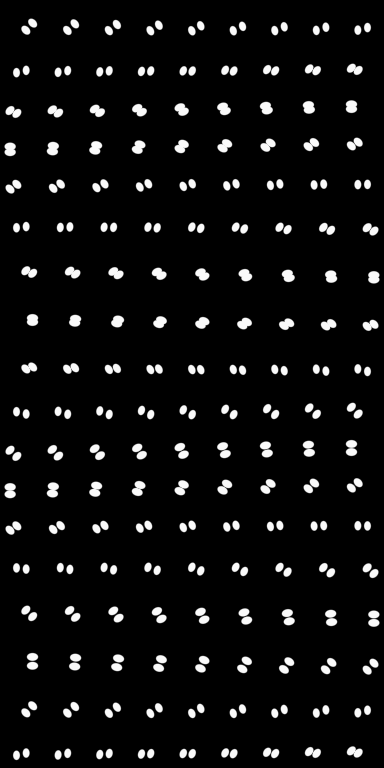
Give the GLSL for this pattern, as a WebGL 2 fragment shader.

```glsl
#version 300 es
precision highp float;

uniform vec2 u_resolution;
out vec4 outColor;

const float PI = 3.14159265;
const vec2 GRID = vec2(9.0, 18.0);         // repeats across and down
const vec3 BACKGROUND = vec3(0.0);
const vec3 DOT_COLOR = vec3(0.98);

// Lengths below are in cell units
const vec2 ORBIT = vec2(0.262, 0.176);     // drift of each pair from its cell centre
const vec2 SPREAD = vec2(0.113, 0.075);    // half the gap between the two dots
const float SWAY = 0.030;                  // slow vertical change of the gap
const float SWAY_ROWS = 16.0;
const float SWAY_PEAK = 7.8;
const vec2 RADII_SIDE = vec2(0.080, 0.110);    // dot radii when side by side
const vec2 RADII_STACKED = vec2(0.092, 0.131); // dot radii when stacked
const vec2 PHASE_STEP = vec2(PI / 32.0, PI / 4.0); // per column, per row
const float PHASE_START = PI / 4.0;
const float EDGE_PIXELS = 0.8;

// Approximate signed distance to an ellipse
float ellipseDistance(vec2 p, vec2 radii) {
    float k = length(p / radii);
    float slope = length(p / (radii * radii));
    return k * (k - 1.0) / max(slope, 1e-4);
}

// Distance to the two dots belonging to one cell
float pairDistance(vec2 p, vec2 cell) {
    float phase = PHASE_START + dot(cell, PHASE_STEP);
    vec2 radial = vec2(cos(phase), sin(phase));
    vec2 along = vec2(radial.y, -radial.x);

    vec2 center = cell + 0.5 + ORBIT * radial;
    vec2 gap = SPREAD * along;
    gap.y += SWAY * cos(2.0 * PI * (cell.y - SWAY_PEAK) / SWAY_ROWS);
    vec2 radii = mix(RADII_SIDE, RADII_STACKED, along.y * along.y);

    float d = 1e3;
    for (int i = -1; i <= 1; i += 2) {
        vec2 q = p - center - float(i) * gap;
        q = vec2(dot(q, along), dot(q, radial));
        d = min(d, ellipseDistance(q, radii));
    }
    return d;
}

void main() {
    vec2 uv = gl_FragCoord.xy / u_resolution;
    vec2 p = vec2(uv.x, 1.0 - uv.y) * GRID; // rows run downwards
    vec2 home = floor(p);

    // Pairs can drift over cell borders, so visit the neighbours
    float d = 1e3;
    for (int y = -1; y <= 1; y++) {
        for (int x = -1; x <= 1; x++) {
            d = min(d, pairDistance(p, home + vec2(x, y)));
        }
    }

    float edge = EDGE_PIXELS * max(GRID.x / u_resolution.x, GRID.y / u_resolution.y);
    float coverage = 1.0 - smoothstep(-edge, edge, d);
    outColor = vec4(mix(BACKGROUND, DOT_COLOR, coverage), 1.0);
}
```
